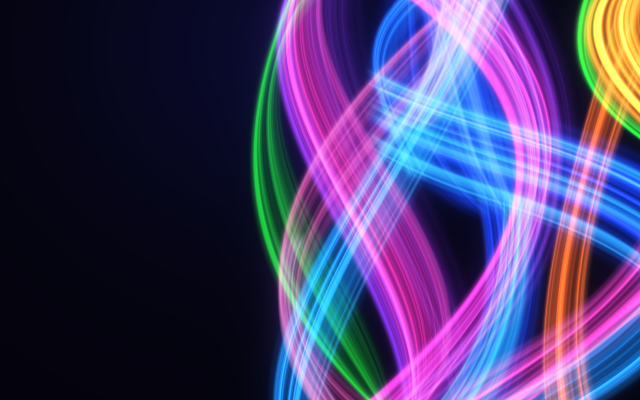
A Shadertoy shader for this background:

```glsl
// Long-exposure light ribbons sweeping over a dark navy backdrop.
// Each ribbon lies between two cubic edges; hashed noise across its width
// draws the fine strands, and all ribbons are combined by screen blending.

float hash(float n) {
    n = fract(n * 0.1031);
    n *= n + 33.33;
    return fract(n * (n + n));
}

float noise(float x) {
    float i = floor(x), f = x - i;
    return mix(hash(i), hash(i + 1.0), f * f * (3.0 - 2.0 * f));
}

// Cubic through four values at s = 0, 1/3, 2/3, 1
float cubic(float s, vec4 k) {
    float u = 3.0 * s, a = u - 1.0, b = u - 2.0, c = u - 3.0;
    return dot(k, vec4(-a * b * c / 6.0, u * b * c / 2.0,
                       -u * a * c / 2.0, u * a * b / 6.0));
}

// s runs along the ribbon, q across it; rim brightens the first edge
vec3 ribbon(float s, float q, vec4 nearEdge, vec4 farEdge, vec3 tint, float rim) {
    float lo = cubic(s, nearEdge);
    float width = max(cubic(s, farEdge) - lo, 1.0);
    float t = (q - lo) / width;
    float seed = nearEdge.x * 7.0 + 50.0;

    // Strands at three scales, softened when they near a pixel
    vec2 detail = clamp(1.5 - vec2(19.0, 41.0) * fwidth(t), 0.0, 1.0);
    float n = 0.42 * noise(t * 7.0 + seed)
            + 0.35 * mix(0.5, noise(t * 19.0 + seed), detail.x)
            + 0.23 * mix(0.5, noise(t * 41.0 + seed), detail.y);
    float body = smoothstep(-0.12, 0.12, t) * smoothstep(1.2, 0.7, t);
    float edge = rim * exp(-pow((t - 0.06) * width / 0.9, 2.0));
    float outside = max(max(-t, t - 1.0), 0.0) * width;
    float halo = 0.13 * exp(-outside * 0.3);

    float ends = smoothstep(-0.12, 0.0, s) * smoothstep(1.12, 1.0, s);
    float light = body * (0.2 + 1.9 * n * n) + 0.75 * edge;
    float core = body * pow(n, 5.0) * 1.2 + 0.15 * edge;
    vec3 haze = mix(tint, vec3(0.10, 0.06, 0.6) * length(tint), 0.5);
    return ends * (tint * light + haze * halo + core * dot(tint, vec3(0.4)));
}

void blend(inout vec3 col, vec3 light) {
    col = 1.0 - (1.0 - col) * (1.0 - clamp(light, 0.0, 1.0));
}

void mainImage(out vec4 fragColor, in vec2 fragCoord) {
    // x spans 0..160 and y spans 0..100, measured down from the top
    vec2 uv = fragCoord / iResolution.xy;
    float x = uv.x * 160.0, s = 1.0 - uv.y, y = s * 100.0;

    // Backdrop with a faint blue glow
    vec2 g = (vec2(x, y) - vec2(70.0, 12.0)) / vec2(55.0, 50.0);
    vec3 col = vec3(0.015, 0.012, 0.05) + vec3(0.02, 0.025, 0.12) * exp(-dot(g, g));

    vec3 green = vec3(0.04, 0.82, 0.10), violet = vec3(0.50, 0.14, 0.95);
    vec3 pink = vec3(0.98, 0.12, 0.66), blue = vec3(0.03, 0.20, 1.0);
    vec3 cyan = vec3(0.04, 0.56, 1.0), orange = vec3(1.0, 0.38, 0.02);

    // Left sweep: green arc, violet veil and magenta band
    blend(col, ribbon(s, x, vec4(71.9, 63.5, 68.3, 91.7),
        vec4(78.8, 70.5, 83.5, 97.5), green * 0.6, 0.8));
    blend(col, ribbon(s, x, vec4(76.0, 83.3, 100.0, 112.5),
        vec4(89.6, 98.0, 113.5, 116.7), violet * 0.35, 0.0));
    blend(col, ribbon(s, x, vec4(71.5, 74.6, 91.7, 102.0),
        vec4(80.2, 91.0, 109.0, 107.3), pink * 0.8, 0.0));
    blend(col, ribbon(s, x, vec4(71.0, 73.6, 89.6, 101.0),
        vec4(74.5, 79.5, 96.0, 105.0), violet, 0.4));

    // Blue fill behind the crossing and the violet outside of the arc
    blend(col, ribbon(y / 50.0, x, vec4(97.0, 95.0, 98.0, 112.0),
        vec4(118.0, 128.0, 133.0, 135.0), blue * 0.75, 0.0));
    blend(col, ribbon(s, x, vec4(116.0, 131.0, 128.0, 100.0),
        vec4(133.0, 143.0, 136.0, 112.0), violet * 0.55, 0.0));

    // Blue diagonal with a pale head, crossed by thin pink threads
    blend(col, ribbon(s, x, vec4(114.0, 97.0, 77.5, 68.0),
        vec4(127.0, 111.0, 93.0, 79.5), cyan, 0.0));
    blend(col, ribbon(y / 30.0, x, vec4(111.0, 109.0, 106.0, 101.0),
        vec4(126.0, 121.0, 116.0, 109.0), vec3(0.7, 0.55, 0.95) * 0.65, 0.0));
    blend(col, ribbon(s, x, vec4(113.5, 82.3, 69.8, 78.1),
        vec4(125.0, 100.0, 77.5, 91.7), vec3(0.95, 0.25, 0.62) * 0.5, 0.3));
    blend(col, ribbon((y - 62.0) / 38.0, x, vec4(70.8, 69.8, 71.5, 77.5),
        vec4(75.0, 73.5, 77.0, 84.0), vec3(0.95, 0.5, 0.9) * 0.7, 0.0));

    // Central blue column, its cyan foot and the large magenta arc
    blend(col, ribbon(s, x, vec4(106.0, 115.6, 122.0, 111.5),
        vec4(116.7, 130.0, 134.5, 127.0), blue * 0.95, 0.2));
    blend(col, ribbon((y - 52.0) / 48.0, x, vec4(126.0, 124.6, 119.8, 110.4),
        vec4(133.0, 132.0, 129.5, 123.0), cyan * vec3(1.0, 1.2, 1.0), 0.0));
    blend(col, ribbon(s, x, vec4(102.0, 127.5, 121.5, 91.7),
        vec4(122.0, 139.2, 130.5, 109.0), vec3(0.90, 0.14, 0.78), 0.3));

    // Blue loop and the strands that leave it to the right
    float across = (x - 97.9) / 62.1;
    blend(col, ribbon(y / 41.0, x, vec4(99.6, 93.3, 95.8, 101.0),
        vec4(110.0, 98.5, 100.0, 108.0), mix(blue, cyan, 0.4), 0.4));
    blend(col, ribbon(across, y, vec4(18.5, 25.5, 32.0, 40.0),
        vec4(40.0, 49.0, 56.0, 68.0), blue * 0.95, 0.0));
    for (float i = 0.0; i < 3.0; i++) {
        vec4 top = vec4(20.0, 28.0, 34.5, 43.0) + i * vec4(8.2, 8.6, 9.0, 10.2);
        blend(col, ribbon(across, y, top, top + 4.5, cyan * 0.7, 0.35));
    }

    // Right edge: orange stem, golden fan and green rim
    blend(col, ribbon(s, x, vec4(155.0, 145.8, 138.0, 136.5),
        vec4(166.7, 154.6, 146.5, 147.5), orange, 0.1));
    blend(col, ribbon(y / 37.0, x, vec4(147.5, 146.0, 153.0, 166.0),
        vec4(165.0, 167.0, 177.0, 188.0), vec3(1.0, 0.55, 0.03), 0.3));
    blend(col, ribbon(y / 37.0, x, vec4(146.0, 144.6, 149.6, 163.5),
        vec4(150.5, 148.5, 154.0, 170.0), green, 0.8));

    // Lower right diagonals
    blend(col, ribbon((x - 112.5) / 47.5, y, vec4(99.0, 88.5, 78.0, 60.4),
        vec4(116.0, 105.0, 92.0, 80.0), pink * vec3(1.0, 1.6, 1.1), 0.2));
    blend(col, ribbon((x - 125.0) / 35.0, y, vec4(100.0, 94.0, 86.5, 76.0),
        vec4(117.0, 108.0, 101.0, 93.0), cyan, 0.3));

    fragColor = vec4(col, 1.0);
}
```
